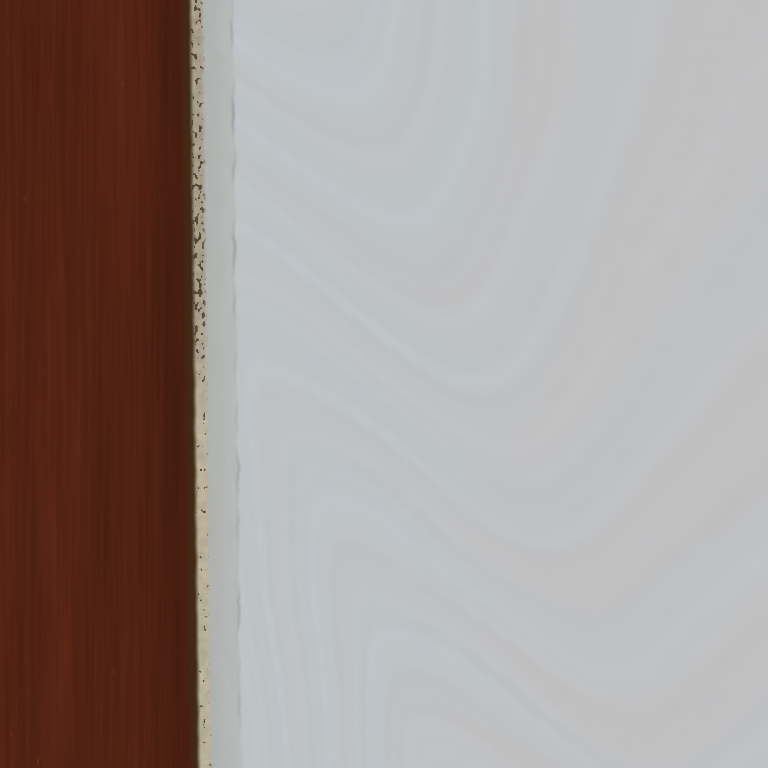
This texture is drawn by a WebGL 2 fragment shader. Its source:

```glsl
#version 300 es
precision highp float;

uniform vec2 u_resolution;
out vec4 outColor;

const vec3 WOOD = vec3(0.32, 0.135, 0.078);
const vec3 WOOD_EDGE = vec3(0.25, 0.175, 0.085);
const vec3 CREAM = vec3(0.72, 0.685, 0.60);
const vec3 GRIME = vec3(0.27, 0.22, 0.15);
const vec3 SEALANT = vec3(0.685, 0.695, 0.68);
const vec3 WALL_COOL = vec3(0.742, 0.765, 0.775);
const vec3 WALL_WARM = vec3(0.752, 0.752, 0.757);

const float WOOD_X = 0.246;         // border positions at the top
const float CREAM_X = 0.263;
const float SEALANT_X = 0.303;
const float BORDER_LEAN = 0.011;    // rightward drift towards the bottom
const float SHEAR = 0.45;           // slant of the swirl axes
const float CREST = 0.58;           // sheared place of the arch
const float TROUGH = 0.85;          // sheared place of the hanging loops
const float DROP = 0.22;            // height from trough to crest
const float BAND_FREQ = 10.5;
const float BAND_CONTRAST = 0.011;
const float PI = 3.14159;

float hash(vec2 p) {
    p = fract(p * vec2(0.1031, 0.1147));
    p += dot(p, p.yx + 33.33);
    return fract((p.x + p.y) * p.x * 7.31);
}

vec2 gradientAt(vec2 cell) {
    float angle = 2.0 * PI * hash(cell);
    return vec2(cos(angle), sin(angle));
}

float gradientNoise(vec2 p) {
    vec2 i = floor(p), f = fract(p);
    vec2 w = f * f * f * (f * (f * 6.0 - 15.0) + 10.0);
    vec2 e = vec2(0.0, 1.0);
    float low = mix(dot(gradientAt(i), f), dot(gradientAt(i + e.yx), f - e.yx), w.x);
    float high = mix(dot(gradientAt(i + e), f - e), dot(gradientAt(i + 1.0), f - 1.0), w.x);
    return mix(low, high, w.y);
}

float fbm(vec2 p) {
    float sum = 0.0, amp = 0.6;
    for (int k = 0; k < 4; k++) {
        sum += amp * gradientNoise(p);
        p = p * 2.03 + 17.1;
        amp *= 0.5;
    }
    return sum;
}

float softAbs(float x, float r) {
    return sqrt(x * x + r * r) - r;
}

// Level of the swirl: an arch on the left, hanging loops in the middle
float swirlLevel(vec2 p) {
    p += 0.012 * vec2(gradientNoise(p * 5.0), gradientNoise(p * 5.0 + 31.0));
    float u = p.x + SHEAR * p.y;
    float rise;
    if (u < CREST) {
        rise = DROP - 3.0 * softAbs(CREST - u, 0.04);
    } else if (u < TROUGH) {
        rise = 0.5 * DROP * (1.0 + cos(PI * (u - CREST) / (TROUGH - CREST)));
    } else {
        float v = min(u - TROUGH, 0.62);
        rise = (0.8 + 1.2 * p.y * p.y) * (softAbs(v, 0.06) - 0.8 * v * v * v / (v + 0.06));
    }
    return p.y - rise;
}

vec3 wallColor(vec2 p) {
    float level = swirlLevel(p);
    float phase = 2.0 * PI * BAND_FREQ * level;
    float bands = 0.6 * sin(phase + 1.3 * sin(phase * 0.37)) + 0.4 * sin(phase * 2.3 + 1.0);
    float strength = 0.65 + 0.5 * gradientNoise(p * 3.0 + 8.0);
    float warmth = smoothstep(0.2, 1.0, p.x) + 0.35 * sin(phase * 0.5) + 0.4 * fbm(p * 4.0);
    vec3 c = mix(WALL_COOL, WALL_WARM, clamp(warmth, 0.0, 1.0));
    c += BAND_CONTRAST * strength * bands * vec3(0.9, 1.0, 1.1);
    return c + 0.006 * fbm(p * 28.0);
}

vec3 woodColor(vec2 p, float edgeDist) {
    float grain = fbm(vec2(p.x * 150.0, p.y * 4.0));
    float broad = gradientNoise(vec2(p.x * 22.0, p.y * 1.5 + 4.0));
    vec3 c = WOOD * (1.0 + 0.22 * grain + 0.12 * broad);
    float flecks = smoothstep(0.46, 0.62, gradientNoise(p * vec2(110.0, 60.0)));
    c += 0.06 * flecks * smoothstep(0.1, 0.4, gradientNoise(p * 9.0));
    c *= 1.0 - 0.15 * smoothstep(0.06, 0.02, edgeDist);
    return mix(c, WOOD_EDGE, 0.85 * smoothstep(0.016, 0.002, edgeDist + 0.006 * grain));
}

vec3 creamColor(vec2 p, float across) {
    float upper = smoothstep(0.42, 0.6, p.y);
    float dense = upper * (0.5 + 0.5 * smoothstep(0.2, 0.05, abs(p.y - 0.67)));
    float specks = gradientNoise(p * vec2(190.0, 130.0)) + 0.4 * gradientNoise(p * 290.0);
    float dirt = smoothstep(0.36, 0.52, specks + 0.26 * dense);
    float rim = smoothstep(0.32, 0.0, across);
    vec3 c = CREAM * (1.0 - 0.1 * upper + 0.14 * fbm(p * 70.0));
    return mix(c, GRIME, max(dirt * 0.85, rim * 0.8));
}

void main() {
    vec2 p = gl_FragCoord.xy / u_resolution;
    float aa = 1.2 / u_resolution.x;
    float lean = BORDER_LEAN * (1.0 - p.y);

    // Borders, rougher towards the wall
    float woodX = WOOD_X + lean + 0.0015 * gradientNoise(vec2(2.0, p.y * 35.0));
    float creamX = CREAM_X + lean + 0.003 * fbm(vec2(6.0, p.y * 40.0));
    float sealantX = SEALANT_X + lean + 0.008 * fbm(vec2(9.0, p.y * 22.0));

    // Layers from right to left
    vec3 wall = wallColor(p);
    float sealantFade = smoothstep(creamX, sealantX, p.x);
    vec3 sealant = mix(SEALANT, wall, 0.45 * sealantFade) + 0.02 * fbm(p * vec2(60.0, 18.0));
    vec3 c = mix(sealant, wall, smoothstep(-0.0025, 0.0025, p.x - sealantX));

    // Broken shadow along the sealant lip
    float lip = smoothstep(0.004, 0.0, abs(p.x - sealantX + 0.001));
    float broken = smoothstep(-0.2, 0.35, gradientNoise(vec2(4.0, p.y * 17.0)));
    c -= lip * broken * mix(0.05, 0.10, p.y) * vec3(0.9, 1.0, 1.0);

    vec3 cream = creamColor(p, (p.x - woodX) / (creamX - woodX));
    c = mix(cream, c, smoothstep(-0.002 - aa, 0.002 + aa, p.x - creamX));
    c = mix(woodColor(p, woodX - p.x), c, smoothstep(-aa, aa, p.x - woodX));
    outColor = vec4(c, 1.0);
}
```
